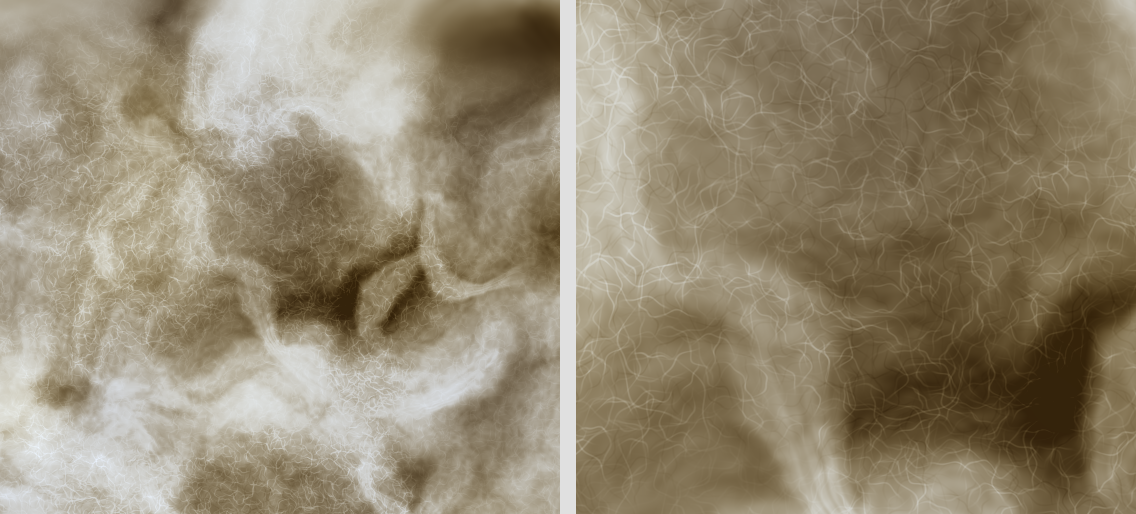
Left, the full canvas; right, a detail of the centre.
Write a WebGL 1 fragment shader that draws this texture.

```glsl
precision highp float;
// Raw sheep's wool: pale tufts over brown hollows, with curled locks and fine hairs.
// Warped noise and hashed tufts lit from above form the fleece, hashed arcs the locks,
// and bent strokes in jittered cells the hairs; the top falls out of focus.
uniform vec2 u_resolution;

float hash(vec2 p) {
  vec3 q = fract(p.xyx * 0.1031);
  q += dot(q, q.yzx + 33.33);
  return fract((q.x + q.y) * q.z);
}

float noise(vec2 p) {
  vec2 i = floor(p), f = fract(p);
  f = f * f * (3.0 - 2.0 * f);
  return mix(mix(hash(i), hash(i + vec2(1.0, 0.0)), f.x),
             mix(hash(i + vec2(0.0, 1.0)), hash(i + 1.0), f.x), f.y);
}

mat2 turn(float a) { return mat2(cos(a), sin(a), -sin(a), cos(a)); }

// Octave noise; a lower gain gives a blurrier result.
float fbm(vec2 p, float gain) {
  float sum = 0.0, amp = 1.0, total = 0.0;
  for (int i = 0; i < 5; i++) {
    sum += amp * noise(p);
    total += amp;
    amp *= gain;
    p = turn(0.65) * p * 2.03 + 17.3;
  }
  return sum / total;
}

vec2 warpAt(vec2 p, float gain) {
  return vec2(fbm(p * 3.4 + 7.0, gain), fbm(p * 3.4 + 41.0, gain)) - 0.5;
}

float clump(vec2 p, float gain) {
  return fbm((p + 0.35 * warpAt(p, gain)) * 4.0 + 11.0, gain);
}

float blob(vec2 p, vec2 center, vec2 size) {
  vec2 d = (p - center) / size;
  return exp(-dot(d, d));
}

// Curly hairs, one bent and crimped stroke per jittered cell.
float hairs(vec2 p, float scale, float seed) {
  vec2 g = p * scale + seed * 7.3;
  vec2 cell = floor(g);
  float aa = 0.8 * scale / u_resolution.y, sum = 0.0;
  for (int j = -1; j <= 1; j++) {
    for (int i = -1; i <= 1; i++) {
      vec2 id = cell + vec2(float(i), float(j));
      float a = hash(id + seed), b = hash(id + seed + 57.0), c = hash(id + seed + 113.0);
      vec2 q = turn(6.283 * a) * (g - id - 0.2 - 0.6 * vec2(b, c));
      float bend = 2.4 * fract(b * 9.7) - 1.2;
      float slope = 2.0 * bend * q.x;
      float curve = bend * (q.x * q.x - 0.25) + 0.05 * sin(q.x * 8.0 + 20.0 * c);
      float d = abs(q.y - curve) / sqrt(1.0 + slope * slope);
      float stroke = 1.0 - smoothstep(0.0, 0.0006 * scale + aa, d);
      sum += stroke * (1.0 - smoothstep(0.3, 0.9, abs(q.x))) * (fract(c * 13.1) - 0.3);
    }
  }
  return sum;
}

void main() {
  vec2 p = gl_FragCoord.xy / u_resolution.y;
  float focus = 1.0 - smoothstep(0.7, 1.0, p.y + 0.25 * (noise(p * 3.0 + 5.0) - 0.5));
  float gain = mix(0.32, 0.5, focus);
  vec2 warp = warpAt(p, gain);
  vec2 q = p + 0.22 * warp;

  // Fleece lit from above
  float height = clump(p, gain);
  float relief = height - clump(p + vec2(-0.008, 0.018), gain);
  float tone = 0.65 + 0.85 * (height - 0.5) + 0.4 * relief;

  // Overlapping tufts, bright on top and shaded below, the nearer ones lower down
  for (int i = 0; i < 28; i++) {
    vec2 id = vec2(float(i), 11.0);
    float a = hash(id), b = hash(id + 33.0);
    vec2 center = vec2(1.1 * a, 1.02 - 0.037 * float(i));
    vec2 size = vec2(0.06 + 0.07 * b, 0.045 + 0.05 * hash(id + 65.0));
    vec2 r = turn(1.2 * (b - 0.5)) * (p + 0.3 * warp - center) / size;
    float body = 1.0 - smoothstep(mix(0.3, 0.72, focus), mix(1.5, 1.12, focus), length(r));
    float lit = 0.69 + 0.13 * r.y + 0.05 * r.x + 0.7 * (height - 0.5) + 0.3 * relief;
    tone = mix(tone, lit, 0.62 * body);
  }

  // Brown hollows and pale lofts
  tone -= 0.33 * blob(q, vec2(0.62, 0.41), vec2(0.24, 0.09));
  tone -= 0.34 * blob(q, vec2(1.04, 0.94), vec2(0.21, 0.09));
  tone -= 0.42 * blob(q, vec2(0.13, 0.28), vec2(0.10, 0.05));
  tone -= 0.24 * blob(q, vec2(0.57, 0.69), vec2(0.09, 0.10));
  tone -= 0.28 * blob(q, vec2(1.06, 0.51), vec2(0.13, 0.08));
  tone -= 0.34 * blob(q, vec2(0.81, 0.11), vec2(0.05, 0.05));
  tone += 0.14 * blob(q, vec2(0.20, 0.68), vec2(0.16, 0.24));
  tone += 0.12 * blob(q, vec2(0.50, 0.16), vec2(0.17, 0.12));
  tone += 0.13 * blob(q, vec2(0.73, 0.84), vec2(0.20, 0.09));

  // Curled locks: arcs streaked along their length, each over a soft shadow
  for (int i = 0; i < 13; i++) {
    vec2 id = vec2(float(i), 3.0);
    float a = hash(id), b = hash(id + 21.0), c = hash(id + 47.0);
    vec2 r = turn(6.283 * c) * (p + 0.14 * warp - vec2(1.1 * a, 0.85 * b));
    float radius = 0.07 + 0.1 * hash(id + 71.0);
    float angle = atan(r.y, r.x);
    float width = (0.018 + 0.026 * hash(id + 89.0)) * (1.0 + 0.35 * sin(angle * 4.0 + 9.0 * a));
    float across = (length(r) - radius + 0.012 * sin(angle * 3.0 + 6.0 * b)) / width;
    float span = 1.0 - smoothstep(0.4, 1.1 + 1.0 * b, abs(angle));
    float body = span * (1.0 - smoothstep(mix(0.1, 0.5, focus), mix(1.8, 1.2, focus), abs(across)));
    float streak = noise(vec2(angle * radius * 18.0, across * 8.0) + 31.0 * a) - 0.5;
    tone -= 0.08 * span * exp(-0.4 * across * across) * (1.0 - body);
    float lockTone = 0.83 - 0.1 * across * across + 0.14 * streak * focus + 0.4 * (height - 0.5);
    tone = mix(tone, lockTone, body * (0.4 + 0.35 * c));
  }

  // Fine fuzz and hairs, thickest in patches
  float fuzz = 0.3 + 0.7 * smoothstep(0.38, 0.6, fbm(q * 4.0 + 63.0, 0.5));
  float strands = 0.0;
  for (int k = 0; k < 7; k++) {
    strands += hairs(p + 0.03 * warp, 20.0 + 8.0 * float(k), 5.0 + 19.0 * float(k));
  }
  tone += focus * fuzz * 0.115 * clamp(strands, -0.6, 1.1);
  tone += focus * 0.06 * (noise(p * 120.0 + 14.0 * warp) - 0.5);

  // Brown to cream to cool white, with slow shifts of warmth
  tone -= 0.55 * max(tone - 0.8, 0.0);
  float d = clamp(tone, 0.2, 0.93) - 0.32;
  vec3 color = vec3(0.32 + d, 0.25 + d + 0.28 * d * d, 0.14 + 0.85 * d + 0.94 * d * d);
  color += (noise(q * 4.0 + 90.0) - 0.5) * vec3(0.03, 0.01, -0.06);
  gl_FragColor = vec4(color, 1.0);
}
```
